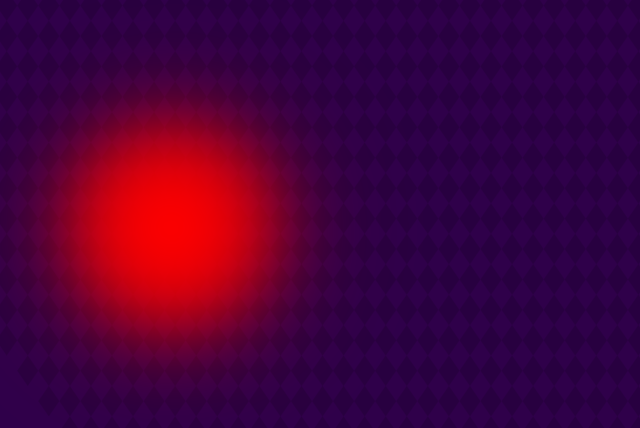
Reproduce this background procedurally as a Shadertoy shader.

```glsl
const vec3 VIOLET = vec3(0.184, 0.0, 0.290);
const vec3 DARK_VIOLET = vec3(0.157, 0.0, 0.250);
const vec3 RED = vec3(0.992, 0.0, 0.0);

// Coverage of a grid of diamonds whose tips touch; the lower left corner is left bare
float diamonds(vec2 p, vec2 origin, vec2 size, float bareRow, float pixel) {
    vec2 grid = (p - origin) / size;
    vec2 cell = round(grid);
    vec2 local = abs(grid - cell);
    float edge = (local.x + local.y - 0.5) * size.x;
    float present = step(bareRow, cell.x + cell.y);
    return present * (1.0 - smoothstep(-pixel, pixel, edge));
}

// Soft disc: rounded at the centre, with a logistic falloff around its radius
float glow(vec2 p, vec2 center, float radius, float softness, float rounding) {
    float reach = length(vec3(p - center, rounding));
    return min(1.0, 1.03 / (1.0 + exp((reach - radius) / softness)));
}

void mainImage(out vec4 fragColor, in vec2 fragCoord) {
    vec2 p = fragCoord / iResolution.y;
    float pixel = 1.0 / iResolution.y;

    // Harlequin ground
    float pattern = diamonds(p, vec2(0.0156, 0.987), vec2(0.0492, 0.0711), -11.5, pixel);
    vec3 color = mix(VIOLET, DARK_VIOLET, pattern);

    // Red light
    float light = glow(p, vec2(0.400, 0.469), 0.2305, 0.0586, 0.0488);
    color = mix(color, RED, light);

    fragColor = vec4(color, 1.0);
}
```
